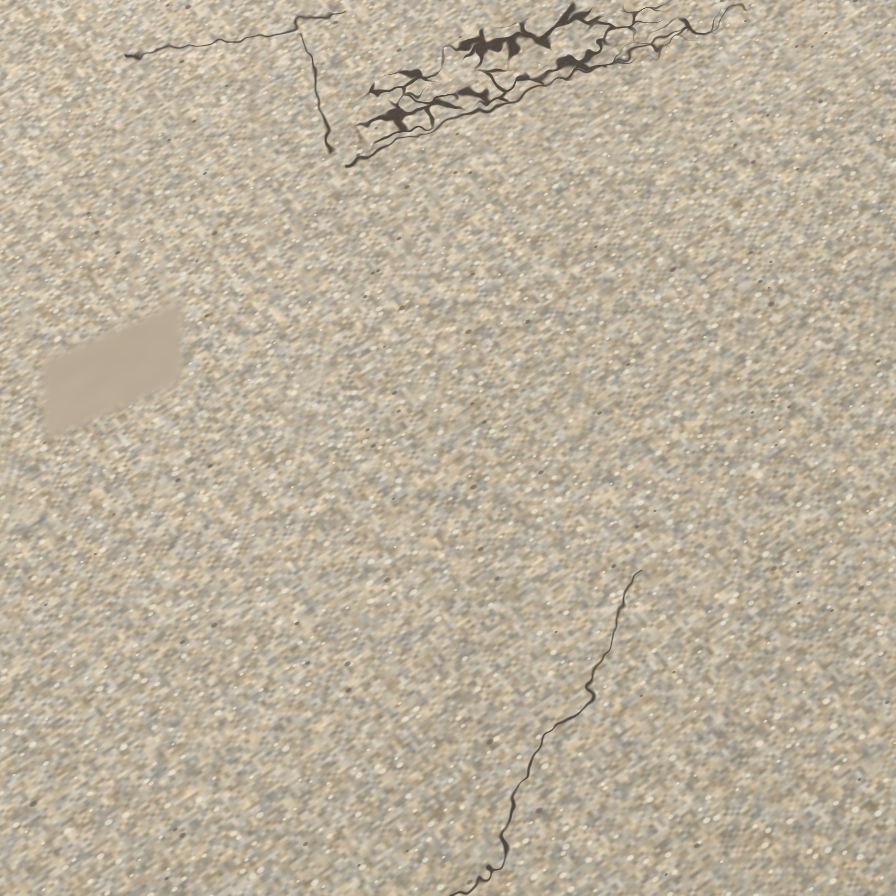
This texture is drawn by a WebGL 2 fragment shader. Its source:

```glsl
#version 300 es
precision highp float;

uniform vec2 u_resolution;
out vec4 fragColor;

#define GRAIN_SIZE 0.0036
#define GRAIN_STRETCH 1.7
#define GRAIN_ANGLE 0.58
#define GRAIN_CONTRAST 0.50
#define TINT_AMOUNT 0.09
#define FLECK_CELL 0.017
#define STONE_CELL 0.095
#define CRACK_WIDTH 0.0021
#define WEB_CELL 0.019
#define SHADE_COLOR vec3(0.695, 0.652, 0.575)
#define SUNLIT_COLOR vec3(0.785, 0.737, 0.660)
#define CRACK_COLOR vec3(0.24, 0.21, 0.19)

float hash(vec2 p) {
    return fract(sin(dot(p, vec2(127.1, 311.7))) * 43758.5453);
}

vec2 hash2(vec2 p) {
    return vec2(hash(p), hash(p + 57.3));
}

float noise(vec2 p) {
    vec2 i = floor(p), f = fract(p);
    f = f * f * (3.0 - 2.0 * f);
    return mix(mix(hash(i), hash(i + vec2(1, 0)), f.x),
               mix(hash(i + vec2(0, 1)), hash(i + vec2(1, 1)), f.x), f.y);
}

vec2 rotate(vec2 p, float angle) {
    float c = cos(angle), s = sin(angle);
    return vec2(c * p.x + s * p.y, c * p.y - s * p.x);
}

// Soft spots of random size, one per chosen cell; radius in cell units
float scatter(vec2 p, float share, float radius, float seed) {
    vec2 cell = floor(p);
    float cover = 0.0;
    for (int y = -1; y <= 1; y++)
    for (int x = -1; x <= 1; x++) {
        vec2 id = cell + vec2(x, y);
        vec2 center = id + hash2(id + seed);
        float chosen = step(hash(id + seed + 9.2), share);
        float r = radius * mix(0.5, 1.3, hash(id + seed + 4.6));
        float spot = 1.0 - smoothstep(0.45 * r, 1.2 * r, length(p - center));
        cover = max(cover, chosen * spot);
    }
    return cover;
}

// Gap between the two nearest cell centers: zero on cell borders
float cellBorder(vec2 p) {
    vec2 cell = floor(p);
    float nearest = 9.0, second = 9.0;
    for (int y = -1; y <= 1; y++)
    for (int x = -1; x <= 1; x++) {
        vec2 id = cell + vec2(x, y);
        float d = length(id + hash2(id) - p);
        second = min(second, max(nearest, d));
        nearest = min(nearest, d);
    }
    return second - nearest;
}

// Tapered line of uneven width from a to b
float crack(vec2 p, vec2 a, vec2 b, float width) {
    vec2 ab = b - a;
    float t = clamp(dot(p - a, ab) / dot(ab, ab), 0.0, 1.0);
    float d = length(p - a - t * ab);
    float w = width * mix(0.25, 1.3, noise(p * 55.0 + 3.0)) * (1.0 - 0.6 * t * t);
    float soft = 0.0012 + 0.5 / u_resolution.y;
    return 1.0 - smoothstep(w - soft, w + soft, d);
}

void main() {
    vec2 uv = gl_FragCoord.xy / u_resolution.y;

    // Broad light, fading from upper left to lower right
    float light = 0.03 + 0.55 * uv.y + 0.4 * (1.0 - uv.x);
    light += 0.25 * (noise(uv * 6.0) - 0.5);
    vec3 color = mix(SHADE_COLOR, SUNLIT_COLOR, light);

    // Slanted grains, finer toward the top
    vec2 g = rotate(uv * (1.0 + 0.2 * uv.y), GRAIN_ANGLE);
    g.x /= GRAIN_STRETCH;
    vec2 fine = g / GRAIN_SIZE;
    float grain = 0.65 * noise(fine) + 0.35 * noise(fine * 0.53 + 31.0) - 0.5;
    vec3 surface = color * (1.0 + GRAIN_CONTRAST * grain);
    float tint = noise(fine * 0.6 + 71.0) - 0.5;
    surface += TINT_AMOUNT * tint * vec3(0.6, 0.0, -0.8);

    // Pale stones, bright flecks and dark pits
    vec2 wobble = vec2(noise(uv * 90.0), noise(uv * 90.0 + 40.0)) - 0.5;
    float stones = scatter(g / STONE_CELL + 0.12 * wobble, 0.22, 0.13, 12.0);
    surface = mix(surface, vec3(0.80, 0.755, 0.67), 0.5 * stones);
    float flecks = scatter(g / FLECK_CELL, 0.42, 0.16, 25.0);
    surface = mix(surface, vec3(0.95, 0.92, 0.85), 0.72 * flecks);
    float pits = scatter(g / FLECK_CELL, 0.05, 0.15, 83.0);
    surface = mix(surface, vec3(0.42, 0.38, 0.33), 0.7 * pits);

    // Smooth worn patch with slanted, blurred edges
    vec2 q = uv - vec2(0.126, 0.586);
    q.y -= 0.43 * q.x;
    vec2 inside = 1.0 - smoothstep(vec2(0.068, 0.034), vec2(0.086, 0.058), abs(q));
    vec3 worn = vec3(0.725, 0.670, 0.590) + 0.02 * (noise(g * 60.0) - 0.5);
    surface = mix(surface, worn, inside.x * inside.y);

    // Single cracks with a ragged course
    vec2 p = uv + 0.011 * wobble;
    p += 0.018 * (vec2(noise(uv * 28.0), noise(uv * 28.0 + 8.0)) - 0.5);
    vec2 bent = p - vec2(0.024 * sin(35.0 * p.y) * exp(-6.0 * p.y), 0.0);
    float cracks = crack(bent, vec2(0.515, -0.01), vec2(0.718, 0.36), 1.3 * CRACK_WIDTH);
    cracks = max(cracks, crack(p, vec2(0.145, 0.94), vec2(0.39, 0.985), CRACK_WIDTH));
    cracks = max(cracks, crack(p, vec2(0.37, 0.83), vec2(0.335, 0.965), CRACK_WIDTH));
    cracks = max(cracks, crack(p, vec2(0.39, 0.82), vec2(0.83, 0.99), CRACK_WIDTH));

    // Web of long cells within a slanted band
    vec2 band = rotate(p - vec2(0.38, 0.865), 0.32);
    float within = smoothstep(0.0, 0.05, band.x) * (1.0 - smoothstep(0.34, 0.48, band.x));
    within *= 1.0 - smoothstep(0.022, 0.044, abs(band.y));
    float lineWidth = 0.30 * within * smoothstep(0.2, 0.8, noise(band * vec2(22.0, 50.0)));
    float border = cellBorder(band / (WEB_CELL * vec2(2.3, 1.0)));
    float web = 1.0 - smoothstep(lineWidth * 0.4, lineWidth + 0.06, border);
    cracks = max(cracks, web * smoothstep(0.0, 0.12, lineWidth));

    fragColor = vec4(mix(surface, CRACK_COLOR, 0.85 * cracks), 1.0);
}
```
